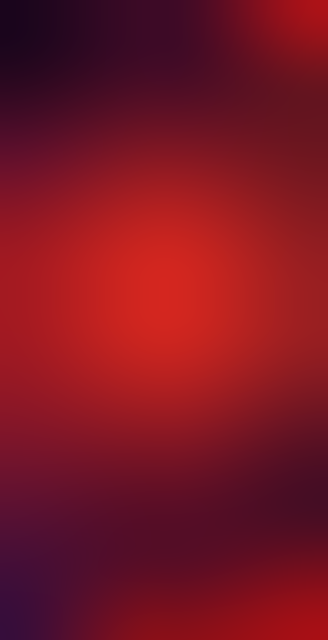
Write a Shadertoy shader that draws this background.

```glsl
// A soft red glow between dark violet corners, with embers at two right corners.
// Three vertical colour ramps (left, middle, right) are built from smooth steps
// and then blended smoothly across the canvas.

vec3 leftRamp(float y) {
    vec3 color = mix(vec3(0.21, 0.05, 0.23), vec3(0.64, 0.10, 0.13), smoothstep(0.0, 0.52, y));
    color = mix(color, vec3(0.10, 0.02, 0.11), smoothstep(0.56, 0.96, y));
    // Violet tint where the red fades into the dark top
    float tint = (y - 0.76) / 0.09;
    color.b += 0.05 * exp(-tint * tint);
    return color;
}

vec3 middleRamp(float y) {
    vec3 color = mix(vec3(0.55, 0.06, 0.09), vec3(0.33, 0.05, 0.15), smoothstep(-0.02, 0.15, y));
    color = mix(color, vec3(0.83, 0.15, 0.12), smoothstep(0.16, 0.52, y));
    return mix(color, vec3(0.24, 0.04, 0.15), smoothstep(0.56, 0.94, y));
}

vec3 rightRamp(float y) {
    vec3 color = mix(vec3(0.66, 0.06, 0.08), vec3(0.27, 0.05, 0.14), smoothstep(0.0, 0.22, y));
    color = mix(color, vec3(0.60, 0.12, 0.13), smoothstep(0.22, 0.50, y));
    color = mix(color, vec3(0.39, 0.08, 0.12), smoothstep(0.54, 0.84, y));
    return mix(color, vec3(0.68, 0.07, 0.09), smoothstep(0.84, 1.0, y));
}

void mainImage(out vec4 fragColor, in vec2 fragCoord) {
    vec2 uv = fragCoord / iResolution.xy;

    // Blend the ramps: left to middle, then middle to right
    vec3 color = mix(leftRamp(uv.y), middleRamp(uv.y), smoothstep(0.0, 0.5, uv.x));
    color = mix(color, rightRamp(uv.y), smoothstep(0.5, 1.0, uv.x));

    fragColor = vec4(color, 1.0);
}
```
